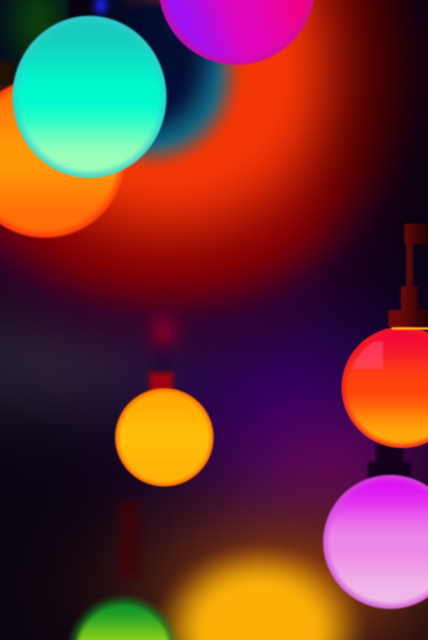
Write a WebGL 2 fragment shader that draws this background.

```glsl
#version 300 es
precision highp float;
// Glowing coloured globe lamps hanging before a dark, out-of-focus room.
// Soft ellipses build the light in the room; each globe is an ellipse with a
// three-colour ramp and a tinted rim, and the fittings are rounded boxes.
uniform vec2 u_resolution;
out vec4 outColor;

// Canvas is 1 wide and HEIGHT tall
const float HEIGHT = 1.5;
const float SHARP = 0.003;
const float BLUR = 0.022;

// Room colours
const vec3 INK = vec3(0.03, 0.008, 0.06);
const vec3 SLATE = vec3(0.17, 0.13, 0.21);
const vec3 VIOLET = vec3(0.19, 0.0, 0.37);
const vec3 PLUM = vec3(0.37, 0.0, 0.37);
const vec3 WINE = vec3(0.21, 0.0, 0.17);
const vec3 RED = vec3(0.51, 0.0, 0.015);
const vec3 EMBER = vec3(0.95, 0.21, 0.02);
const vec3 NAVY = vec3(0.015, 0.05, 0.2);
const vec3 LAGOON = vec3(0.06, 0.43, 0.55);
const vec3 MOSS = vec3(0.04, 0.24, 0.05);
const vec3 BROWN = vec3(0.6, 0.25, 0.04);
const vec3 AMBER = vec3(0.98, 0.69, 0.03);
const vec3 CRIMSON = vec3(0.62, 0.015, 0.06);
const vec3 RUST = vec3(0.32, 0.025, 0.03);

// Large arc of red light
const vec2 ARC_CENTER = vec2(0.39, 1.344);
const vec2 ARC_RADIUS = vec2(0.586, 0.566);

float glow(vec2 p, vec2 center, vec2 radius) {
    vec2 d = (p - center) / radius;
    return exp(-dot(d, d));
}

float box(vec2 p, vec2 center, vec2 halfSize, float soft) {
    float corner = min(0.006, min(halfSize.x, halfSize.y));
    vec2 d = abs(p - center) - halfSize + corner;
    float dist = length(max(d, 0.0)) + min(max(d.x, d.y), 0.0) - corner;
    return smoothstep(soft, -soft, dist);
}

// Globe with a low-mid-high colour ramp along axis
void globe(inout vec3 col, vec2 p, vec2 center, vec2 radius, float soft, vec2 axis,
           vec3 low, vec3 mid, vec3 high, vec3 rim) {
    vec2 d = (p - center) / radius;
    float q = length(d);
    float t = dot(d, axis) * 0.5 + 0.5;
    vec3 body = mix(low, mid, smoothstep(0.1, 0.5, t));
    body = mix(body, high, smoothstep(0.5, 0.95, t));
    body = mix(body, rim, 0.75 * smoothstep(0.87, 1.0, q));
    float dist = (q - 1.0) * min(radius.x, radius.y);
    col = mix(col, body, smoothstep(soft, -soft, dist));
}

vec3 room(vec2 p) {
    vec3 col = mix(INK, SLATE, 0.9 * glow(p, vec2(0.15, 0.66), vec2(0.45, 0.16)));
    col = mix(col, VIOLET, glow(p, vec2(0.67, 0.53), vec2(0.31, 0.29)));
    col = mix(col, PLUM, 0.8 * glow(p, vec2(0.78, 0.42), vec2(0.22, 0.14)));

    // Red arc, fading through wine into the dark
    float q = length((p - ARC_CENTER) / ARC_RADIUS);
    float shade = mix(1.0, 0.35, smoothstep(0.65, 1.0, p.x));
    col = mix(col, WINE * shade, 0.9 * smoothstep(1.35, 0.95, q));
    col = mix(col, RED * shade, smoothstep(1.1, 0.83, q));
    col = mix(col, EMBER * shade, smoothstep(0.9, 0.45, q));

    // Blue pool with a brighter lower-right rim, and mossy corner
    vec2 d = (p - vec2(0.35, 1.325)) / vec2(0.2, 0.205);
    float r = length(d);
    float lit = smoothstep(0.3, 0.9, r) * smoothstep(-0.5, 0.5, d.x - d.y - 0.4);
    col = mix(col, mix(NAVY, LAGOON, lit), smoothstep(1.12, 0.72, r));
    col = mix(col, NAVY * 0.6, smoothstep(0.4, 0.25, p.x) * smoothstep(1.2, 1.35, p.y));
    col = mix(col, MOSS, glow(p, vec2(0.09, 1.45), vec2(0.07, 0.11)));

    // Warm light at the floor
    col = mix(col, BROWN, 0.85 * glow(p, vec2(0.67, 0.12), vec2(0.34, 0.2)));
    float core = length((p - vec2(0.605, 0.02)) / vec2(0.24, 0.2));
    return mix(col, AMBER, smoothstep(1.1, 0.5, core));
}

void main() {
    vec2 p = gl_FragCoord.xy / u_resolution * vec2(1.0, HEIGHT);
    vec2 up = vec2(0.0, 1.0);
    vec3 col = room(p);

    // Blurred cords and fittings
    col = mix(col, CRIMSON * 0.38, 0.8 * box(p, vec2(0.302, 0.235), vec2(0.025, 0.085), BLUR));
    col = mix(col, INK * 3.0, 0.6 * box(p, vec2(0.378, 0.66), vec2(0.018, 0.06), BLUR));
    col = mix(col, vec3(0.46, 0.0, 0.17), glow(p, vec2(0.383, 0.722), vec2(0.036, 0.04)));
    col = mix(col, CRIMSON, box(p, vec2(0.377, 0.602), vec2(0.027, 0.025), BLUR * 0.6));
    col = mix(col, INK, box(p, vec2(0.207, 1.485), vec2(0.047, 0.027), 0.01));
    col = mix(col, vec3(0.08, 0.12, 0.85), glow(p, vec2(0.236, 1.487), vec2(0.017, 0.022)));
    col = mix(col, vec3(0.13, 0.06, 0.01), box(p, vec2(0.01, 1.33), vec2(0.024, 0.025), 0.01));

    // Upper globes
    globe(col, p, vec2(0.105, 1.13), vec2(0.187), 0.005, up, vec3(1.0, 0.43, 0.03),
          vec3(1.0, 0.6, 0.03), vec3(1.0, 0.45, 0.02), vec3(1.0, 0.2, 0.04));
    globe(col, p, vec2(0.209, 1.273), vec2(0.18, 0.19), 0.004, up, vec3(0.62, 1.0, 0.73),
          vec3(0.0, 0.98, 0.81), vec3(0.1, 0.79, 0.74), vec3(0.2, 0.8, 0.8));
    globe(col, p, vec2(0.553, 1.53), vec2(0.182), 0.004, vec2(0.95, 0.3), vec3(0.63, 0.07, 0.95),
          vec3(0.88, 0.02, 0.73), vec3(0.96, 0.0, 0.5), vec3(0.8, 0.05, 0.6));

    // Middle and floor globes
    globe(col, p, vec2(0.384, 0.475), vec2(0.115), 0.004, up, vec3(1.0, 0.7, 0.03),
          vec3(1.0, 0.74, 0.03), vec3(1.0, 0.66, 0.02), vec3(1.0, 0.38, 0.0));
    globe(col, p, vec2(0.288, -0.025), vec2(0.118), 0.02, up, vec3(0.65, 0.87, 0.1),
          vec3(0.6, 0.85, 0.08), vec3(0.08, 0.6, 0.16), vec3(0.05, 0.5, 0.15));

    // Pink globe with its dark cap
    col = mix(col, vec3(0.08, 0.0, 0.11), box(p, vec2(0.91, 0.42), vec2(0.032, 0.04), 0.008));
    col = mix(col, vec3(0.08, 0.0, 0.11), box(p, vec2(0.91, 0.397), vec2(0.05, 0.02), 0.008));
    globe(col, p, vec2(0.912, 0.23), vec2(0.157), 0.004, up, vec3(0.94, 0.72, 0.9),
          vec3(0.93, 0.53, 0.91), vec3(0.87, 0.08, 0.95), vec3(0.82, 0.3, 0.85));

    // Sharp red globe: stem, neck, flared cap and reflections
    float fitting = box(p, vec2(0.957, 0.895), vec2(0.008, 0.08), SHARP);
    fitting = max(fitting, box(p, vec2(0.972, 0.952), vec2(0.027, 0.024), SHARP));
    fitting = max(fitting, box(p, vec2(0.957, 0.795), vec2(0.02, 0.035), SHARP));
    fitting = max(fitting, box(p, vec2(0.957, 0.753), vec2(0.05, 0.021), SHARP));
    col = mix(col, RUST * mix(1.3, 0.5, smoothstep(0.93, 1.0, p.x)), fitting);
    vec2 redCenter = vec2(0.94, 0.592);
    globe(col, p, redCenter, vec2(0.142), SHARP, up, vec3(1.0, 0.65, 0.04),
          vec3(1.0, 0.27, 0.04), vec3(0.95, 0.03, 0.21), vec3(0.95, 0.1, 0.12));
    float inside = smoothstep(0.13, 0.122, length(p - redCenter));
    float sheen = inside * box(p, vec2(0.85, 0.668), vec2(0.045, 0.032), 0.005);
    col = mix(col, vec3(1.0, 0.3, 0.45), 0.6 * sheen);
    col = mix(col, vec3(1.0, 0.65, 0.1), box(p, vec2(0.96, 0.73), vec2(0.045, 0.003), SHARP));

    outColor = vec4(col, 1.0);
}
```
